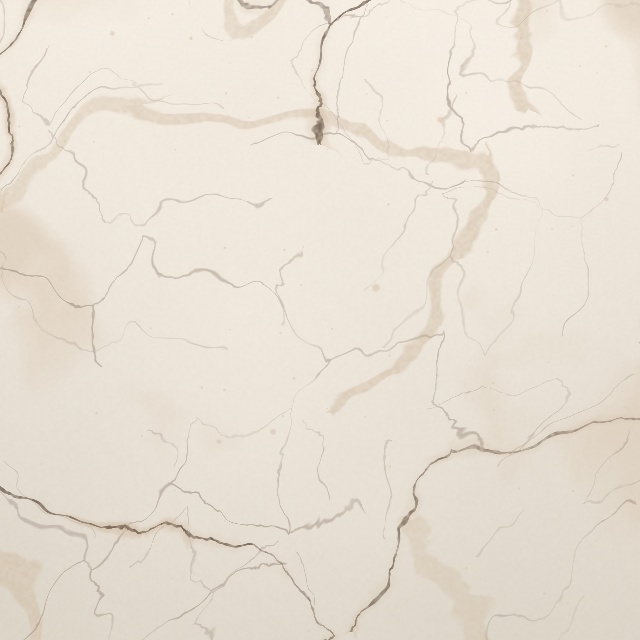
A Shadertoy shader for this texture:

```glsl
// Cream marble with jagged brown veins, soft tan bands and hairline cracks.

const vec3 CREAM_LIGHT = vec3(0.968, 0.938, 0.897);
const vec3 CREAM_SHADE = vec3(0.862, 0.832, 0.782);
const vec3 STAIN_TAN = vec3(0.86, 0.79, 0.71);
const vec3 BAND_TAN = vec3(0.82, 0.74, 0.64);
const vec3 CRACK_GREY = vec3(0.60, 0.54, 0.48);
const vec3 VEIN_BROWN = vec3(0.42, 0.35, 0.29);

float hash21(vec2 p) {
    return fract(sin(dot(p, vec2(127.1, 311.7))) * 43758.5);
}

vec2 hash22(vec2 p) {
    return vec2(hash21(p), hash21(p + 51.3));
}

float valueNoise(vec2 p) {
    vec2 i = floor(p), f = fract(p);
    f = f * f * (3.0 - 2.0 * f);
    float low = mix(hash21(i), hash21(i + vec2(1, 0)), f.x);
    float high = mix(hash21(i + vec2(0, 1)), hash21(i + vec2(1, 1)), f.x);
    return mix(low, high, f.y);
}

// Four octaves, averaging one half
float fbm(vec2 p) {
    float sum = 0.0, amp = 0.533;
    for (int i = 0; i < 4; i++) {
        sum += amp * valueNoise(p);
        p = mat2(1.6, 1.2, -1.2, 1.6) * p + 7.1;
        amp *= 0.5;
    }
    return sum;
}

vec2 wander(vec2 p, float freq, float amount) {
    vec2 offset = vec2(fbm(p * freq), fbm(p * freq + 37.0));
    return p + amount * (2.0 * offset - 1.0);
}

// Lines along a random share of Voronoi cell borders
float veins(vec2 p, float scale, float keep, float halfWidth, float softness, float seed) {
    vec2 q = p * scale, base = floor(q);
    vec2 home = base, toHome = vec2(0.0);
    float nearest = 1e3;
    for (int y = -1; y <= 1; y++)
    for (int x = -1; x <= 1; x++) {
        vec2 id = base + vec2(x, y);
        vec2 r = id + hash22(id + seed) - q;
        if (dot(r, r) < nearest) {
            nearest = dot(r, r);
            home = id;
            toHome = r;
        }
    }
    float line = 0.0;
    for (int y = -2; y <= 2; y++)
    for (int x = -2; x <= 2; x++) {
        if (x == 0 && y == 0) continue;
        vec2 id = home + vec2(x, y);
        vec2 r = id + hash22(id + seed) - q;
        float d = dot(0.5 * (toHome + r), normalize(r - toHome)) / scale;
        float pick = hash21(home + id + seed * 1.7);
        float strength = step(pick, keep) * mix(1.0, 0.5, pick / keep);
        line = max(line, strength * (1.0 - smoothstep(halfWidth, halfWidth + softness, d)));
    }
    return line;
}

// Sparse round flecks scattered on a jittered grid
float flecks(vec2 p, float scale, float share, float seed) {
    vec2 id = floor(p * scale);
    vec2 center = 0.25 + 0.5 * hash22(id + seed);
    float d = length(fract(p * scale) - center);
    float radius = mix(0.02, 0.07, hash21(id + seed + 9.0));
    return step(hash21(id + seed + 4.0), share) * (1.0 - smoothstep(radius * 0.4, radius, d));
}

void mainImage(out vec4 fragColor, in vec2 fragCoord) {
    float pixel = 1.0 / iResolution.y;
    vec2 p = fragCoord * pixel;
    vec2 fromCenter = fragCoord / iResolution.xy - 0.5;

    // Stretch the network along the rising diagonal
    vec2 diagonal = vec2(dot(p, vec2(0.62, 0.58)), dot(p, vec2(-0.72, 0.76)));
    vec2 bent = wander(diagonal, 4.0, 0.13);
    vec2 jagged = wander(bent, 30.0, 0.013);
    float patches = fbm(p * 5.0 + 21.0);
    float grit = valueNoise(p * 190.0);

    // Polished ground, lighter toward the top
    float light = 0.22 + 0.83 * (fromCenter.y + 0.5) - 0.4 * dot(fromCenter, fromCenter);
    light += 0.3 * (fbm(p * 2.5 + 3.0) - 0.5);
    vec3 color = mix(CREAM_SHADE, CREAM_LIGHT, clamp(light, 0.0, 1.0));

    // Cloudy stains
    float stain = smoothstep(0.52, 0.78, fbm(wander(p, 5.0, 0.12) * 3.6 + 11.0));
    color = mix(color, STAIN_TAN, stain * mix(0.35, 0.75, patches));

    // Tan bands with a darker grainy core
    float bandWidth = 0.003 + 0.011 * patches;
    float band = veins(jagged + 3.3, 2.4, 0.42, bandWidth, 0.007, 17.0);
    color = mix(color, BAND_TAN, band * (0.38 + 0.25 * grit));

    // Hairline cracks at two sizes
    float hairSoft = max(0.0015, 1.3 * pixel);
    float hair = veins(jagged + 1.7, 4.6, 0.55, 0.0003, hairSoft, 29.0);
    float fineHair = veins(jagged + 5.1, 7.5, 0.32, 0.0001, hairSoft, 43.0);
    float fade = smoothstep(0.25, 0.6, fbm(p * 9.0 + 5.0));
    color = mix(color, CRACK_GREY, max(hair * 0.6, fineHair * 0.4) * mix(0.35, 1.0, fade));

    // Dark veins with a patchy tan halo
    float halo = veins(jagged, 2.6, 0.55, 0.002, 0.015, 5.0);
    color = mix(color, BAND_TAN, halo * smoothstep(0.35, 0.65, patches) * 0.65);
    float veinWidth = 0.0002 + 0.0022 * fbm(p * 14.0 + 8.0);
    float vein = veins(jagged, 2.6, 0.55, veinWidth, max(0.0018, 1.2 * pixel), 5.0);
    color = mix(color, VEIN_BROWN, vein * mix(0.45, 0.95, grit));

    // Flecks and fine surface grain
    color = mix(color, BAND_TAN, 0.45 * flecks(p, 8.0, 0.18, 2.0));
    color = mix(color, BAND_TAN, 0.4 * flecks(p, 24.0, 0.15, 13.0));
    color += 0.012 * (valueNoise(p * 260.0 + 60.0) - 0.5);

    fragColor = vec4(clamp(color, 0.0, 1.0), 1.0);
}
```
